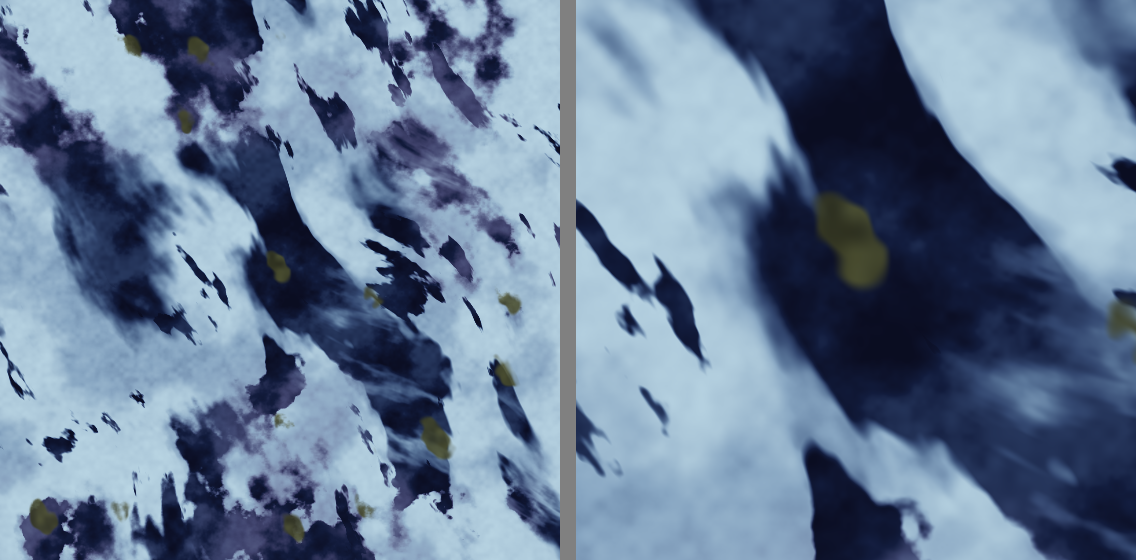
Left, the full canvas; right, a detail of the centre.
Give the GLSL for this texture, as a WebGL 2 fragment shader.

```glsl
#version 300 es
precision highp float;
// Snowy mountainside: dark rock breaking through pale blue snow.
// Stretched fractal noise, biased to the lower left, decides where rock shows;
// a single tone value is then coloured through a ramp from ink to bright snow.

uniform vec2 u_resolution;
out vec4 fragColor;

const vec3 RAMP[7] = vec3[7](
  vec3(0.04, 0.05, 0.13),   // ink
  vec3(0.07, 0.11, 0.24),   // navy
  vec3(0.20, 0.28, 0.44),   // slate
  vec3(0.35, 0.46, 0.60),   // steel
  vec3(0.53, 0.65, 0.76),   // haze
  vec3(0.67, 0.78, 0.85),   // snow
  vec3(0.75, 0.86, 0.91));  // glint
const vec3 LICHEN = vec3(0.26, 0.27, 0.15);
const vec3 STONE_TINT = vec3(0.06, -0.005, 0.0);

const vec2 DOWNHILL = vec2(0.54, -0.84);     // run of the rock ribs
const vec2 LEDGE = vec2(0.87, -0.49);        // run of the snow veins
const vec2 ROCK_LEAN = vec2(-0.75, -0.50);   // where rock grows denser
const vec2 RIB_TOP = vec2(0.36, 0.92);
const vec2 RIB_FOOT = vec2(0.46, 0.34);
const vec2 ROCK_SCALE = vec2(3.4, 7.6);
const vec2 SHARD_SCALE = vec2(9.0, 23.0);
const float ROCK_LEVEL = 0.565;
const float SHARD_LEVEL = 0.70;
const float LICHEN_CELLS = 7.0;

float hash(vec2 p) {
  return fract(sin(dot(p, vec2(127.1, 311.7))) * 43758.5453);
}

float noise(vec2 p) {
  vec2 i = floor(p), f = fract(p);
  f = f * f * (3.0 - 2.0 * f);
  return mix(mix(hash(i), hash(i + vec2(1, 0)), f.x),
             mix(hash(i + vec2(0, 1)), hash(i + vec2(1, 1)), f.x), f.y);
}

float fbm(vec2 p) {
  float sum = 0.0, weight = 0.516;
  for (int i = 0; i < 5; i++) {
    sum += weight * noise(p);
    p = p * 2.03 + vec2(17.3, 9.1);
    weight *= 0.5;
  }
  return sum;
}

// Coordinates along and across a unit direction
vec2 alongAxis(vec2 p, vec2 axis) {
  return vec2(dot(p, axis), dot(p, vec2(-axis.y, axis.x)));
}

float segmentDistance(vec2 p, vec2 a, vec2 b) {
  vec2 ab = b - a;
  return length(p - a - ab * clamp(dot(p - a, ab) / dot(ab, ab), 0.0, 1.0));
}

// Sparse rounded patches, at most one per grid cell
float lichenPatches(vec2 p) {
  vec2 grid = p * LICHEN_CELLS, cell = floor(grid);
  vec2 jitter = vec2(hash(cell + 3.7), hash(cell + 8.2));
  vec2 offset = alongAxis(fract(grid) - mix(vec2(0.3), vec2(0.7), jitter), DOWNHILL);
  float radius = 0.10 + 0.09 * hash(cell + 5.1);
  float edge = length(offset * vec2(0.75, 1.2)) + 0.12 * (noise(p * 60.0) - 0.5);
  return step(0.72, hash(cell + 1.9)) * (1.0 - smoothstep(radius - 0.03, radius + 0.03, edge));
}

void main() {
  vec2 uv = gl_FragCoord.xy / u_resolution;
  vec2 warp = vec2(noise(uv * 5.0 + 2.0), noise(uv * 5.0 + 31.0)) - 0.5;
  vec2 slope = alongAxis(uv + 0.07 * warp, DOWNHILL);

  // Rock field: ribs, overall lean, one main buttress, speckled zones
  float rubble = smoothstep(0.42, 0.68, noise(uv * 3.6 + 12.0)
               + 0.35 * dot(uv - 0.5, ROCK_LEAN));
  float rib = segmentDistance(uv + 0.12 * warp, RIB_TOP, RIB_FOOT) / 0.12;
  float field = fbm(slope * ROCK_SCALE + 4.3);
  field += 0.30 * min(dot(uv - 0.5, ROCK_LEAN), 0.25);
  field += 0.15 * exp(-rib * rib);
  field += 0.45 * rubble * (fbm(uv * 24.0) - 0.5);

  // Crisp edges in most places, softer ones in some
  float softness = mix(0.018, 0.075, smoothstep(0.50, 0.75, noise(uv * 6.0 + 50.0)));
  float rock = smoothstep(ROCK_LEVEL - softness, ROCK_LEVEL + softness, field);

  // Thin snow veins lying across the rock
  vec2 ledge = alongAxis(uv + 0.05 * warp, LEDGE);
  float vein = 1.0 - smoothstep(0.0, 0.13, abs(fbm(ledge * vec2(4.5, 14.0) + 7.0) - 0.5));
  rock *= 1.0 - 0.65 * vein * smoothstep(0.48, 0.68, noise(uv * 4.5 + 23.0));

  // Small shards scattered in clusters over the open snow
  float shard = fbm(slope * SHARD_SCALE + 61.0) + 0.25 * (noise(slope * 3.5 + 40.0) - 0.5);
  rock = max(rock, smoothstep(SHARD_LEVEL - 0.025, SHARD_LEVEL + 0.025, shard));

  // Tones, measured in steps of the ramp
  float grain = noise(uv * 115.0) - 0.5;
  float snowTone = 4.0 + 1.25 * smoothstep(0.34, 0.56, fbm(uv * 5.5 + 71.0))
                 + 0.8 * (fbm(uv * 38.0) - 0.5) + 0.4 * grain;
  float shade = smoothstep(ROCK_LEVEL - 0.13, ROCK_LEVEL, field);
  snowTone -= 1.5 * shade * smoothstep(0.42, 0.65, fbm(slope * vec2(9.0, 16.0) + 15.0));
  float rockTone = 1.5 * smoothstep(0.30, 0.70, fbm(uv * 17.0 + 33.0))
                 + 1.0 * rubble * fbm(uv * 42.0) + 0.3 * grain;
  float tone = mix(snowTone, rockTone, rock);

  // Colour ramp, warm stone tint, lichen
  vec3 color = RAMP[0];
  for (int i = 1; i < 7; i++) {
    color = mix(color, RAMP[i], clamp(tone - float(i - 1), 0.0, 1.0));
  }
  color += STONE_TINT * rubble * smoothstep(0.8, 2.0, tone) * (1.0 - smoothstep(3.0, 4.6, tone));
  float lichen = lichenPatches(uv) * smoothstep(ROCK_LEVEL - 0.10, ROCK_LEVEL - 0.02, field);
  color = mix(color, LICHEN * (0.75 + 0.5 * noise(uv * 70.0)), 0.85 * lichen);

  fragColor = vec4(color, 1.0);
}
```
